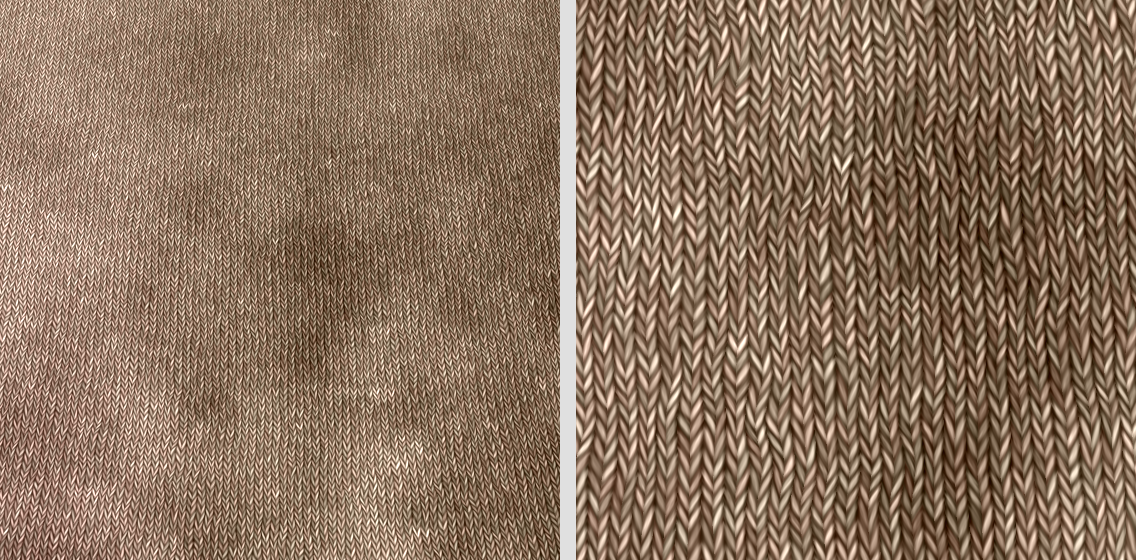
Left: the whole. Right: its middle third, enlarged.
A WebGL 1 fragment shader for this texture:

```glsl
precision highp float;
// Heathered stockinette knit seen at a slant: upright wales of V stitches that
// shrink towards the top. Each V is two steep strands between dark furrows;
// hashes vary the yarn and smooth noise adds slubs and soft shading.

uniform vec2 u_resolution;

float hash(vec2 p) {
  vec3 q = fract(p.xyx * vec3(0.1031, 0.1030, 0.0973));
  q += dot(q, q.yzx + 33.33);
  return fract((q.x + q.y) * q.z);
}

float noise(vec2 p) {
  vec2 i = floor(p), f = fract(p);
  f = f * f * (3.0 - 2.0 * f);
  return mix(mix(hash(i), hash(i + vec2(1.0, 0.0)), f.x),
             mix(hash(i + vec2(0.0, 1.0)), hash(i + 1.0), f.x), f.y);
}

// Maps the canvas to wales (x) and courses (y), finer towards the top.
vec2 knitSpace(vec2 uv) {
  vec2 p = uv - 0.5;
  p += 0.006 * (vec2(noise(uv * 36.0), noise(uv * 36.0 + 71.0)) - 0.5);
  p.x += 0.012 * (noise(uv * 3.0 + 19.0) - 0.5);
  return vec2(78.0 * p.x * (1.0 + 0.35 * p.y),
              97.0 * p.y * (1.0 + 0.25 * p.y)) + 100.0;
}

// Broad folds and blotches of light, stretched along the wales.
float shading(vec2 uv) {
  float folds = noise(uv * vec2(5.0, 1.6) + 4.0) - 0.5;
  float blotches = noise(uv * 11.0 + 23.0) - 0.5;
  float crease = exp(-pow((uv.x - 0.57) / 0.07, 2.0))
               * (1.0 - smoothstep(0.4, 1.0, uv.y));
  float rightSide = smoothstep(0.65, 0.95, uv.x);
  return 0.18 * folds + 0.13 * blotches - 0.10 * crease - 0.07 * rightSide;
}

vec3 fabric(vec2 uv) {
  vec2 k = knitSpace(uv);
  float wale = floor(k.x);
  float x = fract(k.x) - 0.5;
  float side = step(0.0, x);
  float along = 2.0 * abs(x);

  // Steep strand, thickest halfway along; wales slip against each other
  float y = k.y - 1.1 * along + 0.3 * hash(vec2(wale, 3.0));
  y += 0.5 * noise(vec2(wale * 7.0, k.y * 0.4)) + 0.15 * side;
  float course = floor(y);
  float across = 2.0 * abs(fract(y) - 0.5);
  float width = mix(0.6, 1.05, sqrt(max(sin(3.14159 * along), 0.0)));
  float strand = 1.0 - smoothstep(0.1, 1.0, across / width);

  // Furrows between wales, bridged by strands, and a fold down each middle
  float furrow = smoothstep(0.0, 0.35, 1.0 - along);
  float rib = mix(furrow, 1.0, 0.35 * strand)
            * mix(0.65, 1.0, smoothstep(0.0, 0.3, along));

  // Yarn variation: each leg, its fibres and rare pale slubs
  vec2 leg = vec2(2.0 * wale + side, course);
  float yarn = hash(leg);
  float fibre = noise(vec2(k.x * 5.0, y * 5.0)) - 0.5;
  float slub = smoothstep(0.86, 0.99, noise(vec2(wale * 0.4, course * 0.8) + 7.3));
  float light = 0.22 + rib * (0.10 + strand * (0.32 + 0.32 * yarn));
  light += rib * 0.10 * (side - 0.35);
  light += 0.20 * fibre + slub * (0.08 + 0.14 * strand);
  light += shading(uv) * (0.7 + 0.7 * strand);

  // Warm beige with rosy and olive fibres
  vec3 color = light + vec3(0.095, 0.0, -0.085);
  float rosy = hash(leg + 53.0) - 0.5;
  color += rosy * vec3(0.03, -0.018, -0.01);
  float blush = (1.0 - smoothstep(0.05, 0.5, uv.x)) * (1.0 - 0.7 * uv.y);
  color += blush * vec3(0.025, -0.005, 0.025);
  float haze = 0.12 * smoothstep(0.55, 1.0, uv.y);
  return mix(color, vec3(0.60, 0.50, 0.41), haze);
}

void main() {
  // Four samples per pixel smooth the fine strands
  vec3 sum = vec3(0.0);
  for (int i = 0; i < 4; i++) {
    float n = float(i);
    vec2 offset = vec2(mod(n, 2.0), floor(n * 0.5)) * 0.5 - 0.25;
    sum += fabric((gl_FragCoord.xy + offset) / u_resolution);
  }
  gl_FragColor = vec4(clamp(sum * 0.25, 0.0, 1.0), 1.0);
}
```
